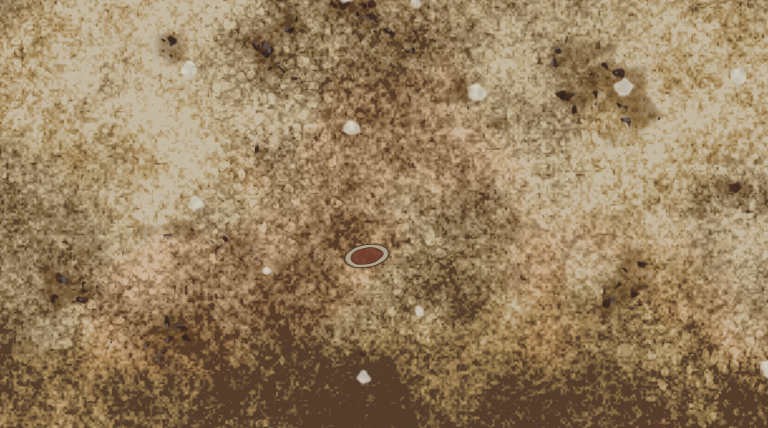
Reproduce this texture procedurally as a WebGL 2 fragment shader.

```glsl
#version 300 es
precision highp float;

#define CLUSTER_SIZE 0.27
#define CLUSTER_SHARE 0.46
#define SPOT_SIZE 0.036
#define PEBBLE_SIZE 0.17
#define BUBBLE_SIZE 0.030
#define BROAD_CONTRAST 1.35
#define BLOTCH_CONTRAST 0.75
#define GRAIN_CONTRAST 0.50
#define BASE_TONE 0.57
#define OVAL_CENTRE vec2(0.857, 0.402)
#define OVAL_RADII vec2(0.052, 0.027)

uniform vec2 u_resolution;
out vec4 fragColor;

vec2 hash22(vec2 p) {
  vec3 q = fract(p.xyx * vec3(0.1031, 0.1030, 0.0973));
  q += dot(q, q.yzx + 33.33);
  return fract((q.xx + q.yz) * q.zy);
}

float noise(vec2 p) {
  vec2 i = floor(p), f = fract(p);
  f = f * f * (3.0 - 2.0 * f);
  float low = mix(hash22(i).x, hash22(i + vec2(1, 0)).x, f.x);
  float high = mix(hash22(i + vec2(0, 1)).x, hash22(i + vec2(1, 1)).x, f.x);
  return mix(low, high, f.y);
}

float fbm(vec2 p) {
  float sum = 0.0, amp = 0.516;
  for (int i = 0; i < 5; i++) {
    sum += amp * noise(p);
    p = mat2(1.6, 1.2, -1.2, 1.6) * p + 7.3;
    amp *= 0.5;
  }
  return sum;
}

// Randomly placed discs: x is the signed distance to the nearest edge, y its id
vec2 scatter(vec2 p, float size, float share, vec2 radii) {
  p /= size;
  vec2 best = vec2(1.0, 0.0);
  for (int y = -1; y <= 1; y++)
  for (int x = -1; x <= 1; x++) {
    vec2 cell = floor(p) + vec2(x, y);
    vec2 kind = hash22(cell + 41.7);
    if (kind.x > share) continue;
    vec2 centre = cell + 0.5 + 0.7 * (hash22(cell) - 0.5);
    float d = length(p - centre) - mix(radii.x, radii.y, kind.y);
    if (d < best.x) best = vec2(d, kind.y);
  }
  return vec2(best.x * size, best.y);
}

// Dark brown through ochre to pale cream
vec3 ramp(float t, float greyness) {
  vec3 ochre = mix(vec3(0.65, 0.53, 0.34), vec3(0.60, 0.52, 0.40), greyness);
  vec3 c = mix(vec3(0.33, 0.24, 0.17), vec3(0.50, 0.40, 0.25), clamp(t * 4.0, 0.0, 1.0));
  c = mix(c, ochre, clamp(t * 4.0 - 1.0, 0.0, 1.0));
  c = mix(c, vec3(0.72, 0.64, 0.49), clamp(t * 4.0 - 2.0, 0.0, 1.0));
  return mix(c, vec3(0.77, 0.72, 0.63), clamp(t * 4.0 - 3.0, 0.0, 1.0));
}

void main() {
  vec2 p = gl_FragCoord.xy / u_resolution.y;
  float px = 1.0 / u_resolution.y;
  vec2 warp = vec2(fbm(p * 9.0 + 3.1), fbm(p * 9.0 + 27.4)) - 0.5;
  vec2 ripple = vec2(noise(p * 60.0), noise(p * 60.0 + 19.0)) - 0.5;

  // Broad light and dark areas
  float tone = BASE_TONE + BROAD_CONTRAST * (fbm(p * 2.3 + 5.0) - 0.5);
  tone += BLOTCH_CONTRAST * (fbm(p * 11.0 + 13.0) - 0.5);
  tone += 0.22 * exp(-6.0 * dot(p - vec2(0.45, 0.42), p - vec2(0.45, 0.42)));
  tone += 0.20 * exp(-7.0 * dot(p - vec2(1.62, 0.58), p - vec2(1.62, 0.58)));
  tone -= 0.28 * smoothstep(0.36, 0.02, p.y + 0.5 * warp.x);
  tone -= 0.18 * smoothstep(0.25, 0.0, p.x + 0.5 * warp.y);

  // Pale crusty bubbles
  float crust = smoothstep(0.48, 0.64, fbm(p * 3.1 + 31.0) + 0.12 * smoothstep(1.2, 1.7, p.x));
  float bubble = scatter(p + 0.012 * ripple + 0.03 * warp, BUBBLE_SIZE, 0.8, vec2(0.15, 0.45)).x;
  tone += crust * (0.22 * smoothstep(0.003, -0.003, bubble) - 0.12 * smoothstep(0.004, 0.0, abs(bubble - 0.002)));

  // Fine grain and pits
  tone += GRAIN_CONTRAST * (noise(p * 85.0) + noise(p * 170.0 + 9.0) - 1.0);
  tone -= 0.30 * smoothstep(0.78, 0.95, noise(p * 115.0 + 51.0));

  // Rusty stains
  vec2 cluster = scatter(p + 0.22 * warp + vec2(0.06, 0.02), CLUSTER_SIZE, CLUSTER_SHARE, vec2(0.12, 0.34));
  float upper = smoothstep(0.10, 0.22, p.y);
  float stain = upper * smoothstep(0.025, -0.025, cluster.x) * mix(0.35, 0.9, fract(cluster.y * 7.0));
  tone -= 0.22 * stain;
  float greyness = smoothstep(0.38, 0.62, fbm(p * 2.7 + 63.0) + 0.25 * (p.y - 0.5));
  vec3 col = ramp(clamp(tone, 0.0, 1.0), greyness);
  col *= mix(vec3(1.0), vec3(1.04, 0.98, 0.97), smoothstep(0.5, 0.7, fbm(p * 3.0 + 88.0)));
  col = mix(col, vec3(0.40, 0.28, 0.14), 0.55 * stain);

  // Dark mineral spots with grey glints
  vec2 spot = scatter(p + 0.020 * ripple + 0.04 * warp, SPOT_SIZE, 0.62, vec2(0.10, 0.42));
  float spotEdge = spot.x + 0.25 * max(cluster.x + 0.02, 0.0);
  float spotMask = upper * smoothstep(0.0015 + px, -0.0015 - px, spotEdge);
  vec3 mineral = mix(vec3(0.15, 0.11, 0.10), vec3(0.31, 0.18, 0.13), spot.y * noise(p * 70.0));
  mineral = mix(mineral, vec3(0.45, 0.42, 0.43), 0.7 * smoothstep(0.60, 0.90, noise(p * 100.0 + 77.0)));
  col = mix(col, mineral, 0.9 * spotMask);

  // White pebbles
  float pebble = scatter(p + 0.012 * ripple + 0.11, PEBBLE_SIZE, 0.14, vec2(0.06, 0.12)).x;
  vec3 chalk = vec3(0.80, 0.78, 0.73) + 0.12 * (noise(p * 90.0) - 0.5);
  col = mix(col, chalk, 0.9 * smoothstep(0.002 + px, -0.002 - px, pebble));

  // Red oval inclusion with a pale, dark-edged rim
  vec2 q = mat2(0.985, -0.174, 0.174, 0.985) * (p - OVAL_CENTRE) + 0.003 * ripple;
  float oval = (length(q / OVAL_RADII) - 1.0) * OVAL_RADII.y;
  vec3 rim = mix(vec3(0.25, 0.19, 0.16), vec3(0.70, 0.64, 0.54), smoothstep(0.0045, 0.0015, abs(oval + 0.004)));
  vec3 core = vec3(0.46, 0.26, 0.19) + 0.06 * (noise(p * 120.0) - 0.5);
  rim = mix(rim, core, smoothstep(-0.008 + px, -0.008 - px, oval));
  col = mix(col, rim, smoothstep(px, -px, oval - 0.001));

  fragColor = vec4(col, 1.0);
}
```
